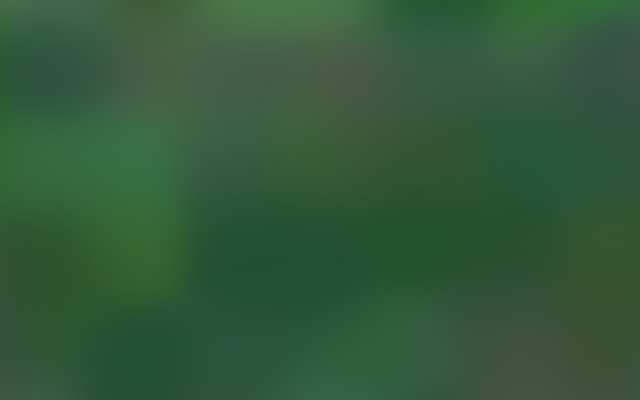
This background is drawn by a Shadertoy shader. Its source:

```glsl
// Soft, heavily blurred foliage: drifting patches of green, grey-green and dark green.

vec3 hash3(vec2 cell) {
    vec3 q = fract(cell.xyx * vec3(0.1031, 0.1030, 0.0973));
    q += dot(q, q.yxz + 33.33);
    return fract((q.xxy + q.yzz) * q.zyx);
}

// Three independent smooth fields, centred on zero: jittered Gaussian splats
vec3 softField(vec2 p) {
    vec2 cell = floor(p);
    vec3 sum = vec3(0.0);
    float total = 0.0;
    for (int j = -2; j <= 2; j++) {
        for (int i = -2; i <= 2; i++) {
            vec2 id = cell + vec2(i, j);
            vec2 centre = id + 0.5 + 0.5 * (hash3(id + 71.0).xy - 0.5);
            vec2 d = p - centre;
            float weight = exp(-3.0 * dot(d, d));
            sum += weight * (hash3(id) - 0.5);
            total += weight;
        }
    }
    return sum / total;
}

void mainImage(out vec4 fragColor, in vec2 fragCoord) {
    vec2 p = fragCoord / iResolution.y;

    // x: leaf brightness, y: greyness, z: warmth
    vec3 field = softField(p * 4.2 + vec2(13.0, 5.0));

    // Light gathers in the upper left and along the top edge
    vec2 d = (p - vec2(0.54, 0.73)) / vec2(0.32, 0.27);
    float glow = 0.9 * exp(-dot(d, d)) + 0.6 * smoothstep(0.78, 1.0, p.y);
    float light = smoothstep(-0.3, 1.5, glow + 1.5 * field.x);

    // Brightness mostly lifts green; greyness moves red and blue together
    vec3 color = vec3(0.203, 0.315, 0.221);
    color += light * vec3(0.025, 0.155, 0.025);
    color += field.y * vec3(0.15, 0.03, 0.15);
    color += field.z * vec3(0.07, 0.0, -0.06);

    fragColor = vec4(color, 1.0);
}
```
